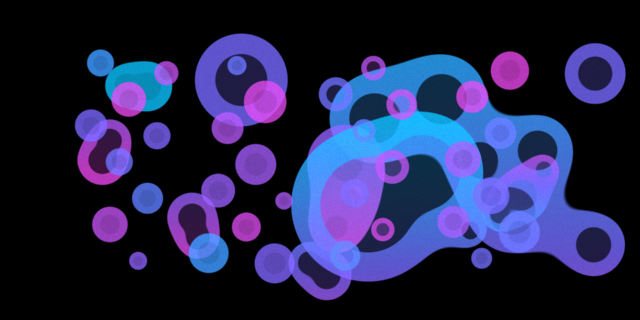
Give the GLSL for this background, as a WebGL 1 fragment shader.

```glsl
precision highp float;
// Translucent neon blobs, rings and droplets drifting on black.
uniform vec2 u_resolution;

#define HOLE 0.56        // core size relative to its lobe
#define FILL_KEEP 0.25   // backdrop kept under a fill
#define VEIL_KEEP 0.82   // backdrop kept under a hole
#define VEIL_INK 0.33    // ink strength inside a hole
#define CORE_SHADE 0.90  // shade of a closed core
#define GRAIN 0.05
#define GRAIN_ROWS 256.0
#define DROPLETS 34
#define DROPLET_MIN 0.026
#define DROPLET_MAX 0.068

float hash(vec2 p) {
  vec3 q = fract(p.xyx * 0.1031);
  q += dot(q, q.yzx + 33.33);
  return fract((q.x + q.y) * q.z);
}

float smoothMin(float a, float b, float k) {
  float h = max(k - abs(a - b), 0.0) / k;
  return min(a, b) - h * h * k * 0.25;
}

// A lobe holds its centre in xy and its radius in z.
float lobe(vec2 p, vec3 c, float scale) {
  return length(p - c.xy) - c.z * scale;
}

float blob(vec2 p, vec3 a, vec3 b, vec3 c, float k, float scale) {
  float d = smoothMin(lobe(p, a, scale), lobe(p, b, scale), k * scale);
  return smoothMin(d, lobe(p, c, scale), k * scale);
}

// Tone runs from cyan through blue and violet to magenta.
vec3 palette(float tone) {
  float t = clamp(tone, 0.0, 1.0) * 3.0;
  vec3 c = mix(vec3(0.03, 0.61, 0.80), vec3(0.20, 0.50, 0.84), clamp(t, 0.0, 1.0));
  c = mix(c, vec3(0.38, 0.32, 0.80), clamp(t - 1.0, 0.0, 1.0));
  return mix(c, vec3(0.72, 0.22, 0.73), clamp(t - 2.0, 0.0, 1.0));
}

float coverage(float d) {
  float pixel = 1.0 / u_resolution.y;
  return 1.0 - smoothstep(-pixel, pixel, d);
}

// Lays one glowing shape over the backdrop; open shapes have a see-through core.
vec3 layer(vec3 back, float edge, float core, float open, float tone) {
  vec3 ink = palette(tone);
  vec3 fill = back * FILL_KEEP + ink;
  vec3 inside = mix(fill * CORE_SHADE, back * VEIL_KEEP + ink * VEIL_INK, open);
  return mix(back, mix(fill, inside, coverage(core)), coverage(edge));
}

// Branching blue body on the right.
float branch(vec2 p, float scale) {
  float upper = blob(p, vec3(1.17, 0.63, 0.14), vec3(1.38, 0.69, 0.14),
                     vec3(1.68, 0.53, 0.11), 0.16, scale);
  float lower = blob(p, vec3(1.50, 0.50, 0.10), vec3(1.60, 0.34, 0.13),
                     vec3(1.855, 0.235, 0.098), 0.18, scale);
  return smoothMin(upper, lower, 0.12 * scale);
}

float tongue(vec2 p, float scale) {
  return blob(p, vec3(1.08, 0.49, 0.12), vec3(1.10, 0.38, 0.06),
              vec3(1.05, 0.29, 0.08), 0.12, scale);
}

float greatRing(vec2 p, float scale) {
  return blob(p, vec3(1.15, 0.36, 0.24), vec3(1.32, 0.46, 0.19),
              vec3(1.47, 0.28, 0.045), 0.12, scale);
}

float bean(vec2 p, float scale) {
  return blob(p, vec3(1.63, 0.39, 0.085), vec3(1.70, 0.47, 0.045),
              vec3(1.56, 0.33, 0.05), 0.08, scale);
}

void main() {
  vec2 p = gl_FragCoord.xy / u_resolution.y;
  vec3 col = vec3(0.0);

  // Large overlapping bodies
  col = layer(col, branch(p, 1.0), branch(p, HOLE), 1.0, 0.82 - 0.75 * p.y);
  col = layer(col, tongue(p, 1.0), tongue(p, 0.45), 0.0, 1.2 - 0.8 * p.y);
  col = layer(col, greatRing(p, 1.0), greatRing(p, 0.62), 1.0, 0.86 - 1.35 * p.y);
  col = layer(col, bean(p, 1.0), bean(p, HOLE), 1.0, 2.2 * p.y - 0.25);

  // Medium rings and beans on a zigzag
  for (int n = 0; n < 6; n++) {
    float i = float(n);
    float odd = mod(i, 2.0);
    float circular = odd * step(2.5, i);
    vec2 c = vec2(0.32 + 0.14 * i + 0.84 * pow(i / 5.0, 8.0),
                  mix(0.50 - 0.09 * i, 0.72 + 0.01 * i, odd));
    float r = mix(0.078, 0.22 - 0.025 * i, circular);
    float angle = 1.2 + 1.9 * i;
    vec2 stretch = 0.065 * (1.0 - circular) * vec2(cos(angle), sin(angle));
    vec3 a = vec3(c, r);
    vec3 b = vec3(c + stretch, r * mix(0.85, 0.5, circular));
    float edge = smoothMin(lobe(p, a, 1.0), lobe(p, b, 1.0), 0.04);
    float core = smoothMin(lobe(p, a, HOLE), lobe(p, b, HOLE), 0.03);
    float tone = mix(0.97 - 0.07 * i, min(0.65, 0.4 * (i - 1.0)), odd);
    float open = 1.0 - odd * step(i, 1.5);
    col = layer(col, edge, core, open, tone - 1.2 * (p.y - c.y) * (1.0 - odd));
  }

  // Small droplets on an evenly spread sequence
  for (int n = 0; n < DROPLETS; n++) {
    float i = float(n) + 1.0;
    vec2 c = vec2(0.27, 0.16) + vec2(1.5, 0.7) * fract(0.5 + i * vec2(0.7549, 0.5698));
    float r = mix(DROPLET_MIN, DROPLET_MAX, hash(vec2(i, 7.0)));
    float open = step(mod(i, 4.0), 0.5);
    float tone = mix(0.3, 1.1, hash(vec2(i, 19.0)));
    float d = length(p - c);
    col = layer(col, d - r, d - r * 0.55, open, tone);
  }

  // Fine grain on the lit areas
  col = min(col, 1.0);
  col *= 1.0 + GRAIN * (hash(floor(p * GRAIN_ROWS)) - 0.5);
  gl_FragColor = vec4(col, 1.0);
}
```
